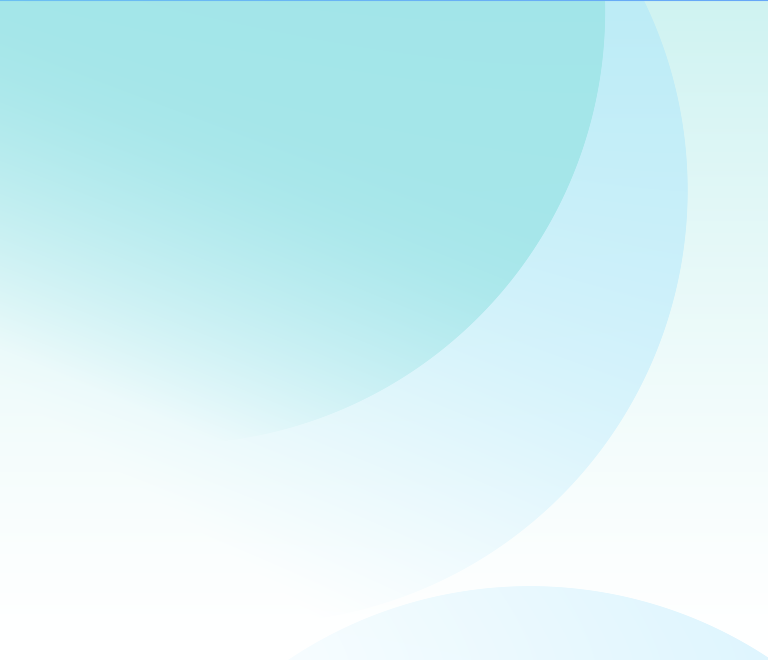
A Shadertoy shader for this background:

```glsl
// Soft overlapping translucent discs in teal and sky blue over a pale mint gradient.

const vec3 MINT  = vec3(0.81, 0.95, 0.945);
const vec3 WHITE = vec3(1.0);
const vec3 SKY   = vec3(0.64, 0.89, 0.99);
const vec3 TEAL  = vec3(0.60, 0.89, 0.895);
const vec3 RULE_LEFT  = vec3(0.42, 0.75, 0.95);
const vec3 RULE_RIGHT = vec3(0.40, 0.65, 0.97);

const float RADIUS = 0.656;       // shared by all discs, in canvas heights
const float RULE_HEIGHT = 0.0016;

// Minimum with a rounded corner of width k
float softMin(float a, float b, float k) {
    float h = max(k - abs(a - b), 0.0) / k;
    return min(a, b) - 0.25 * h * h * k;
}

// Coverage of a disc, smoothed over one pixel
float discMask(vec2 p, vec2 center, float radius, float pixel) {
    float d = length(p - center) - radius;
    return 1.0 - smoothstep(-0.5 * pixel, 0.5 * pixel, d);
}

// Opacity that varies linearly across a disc, limited to [0, peak]
float discFade(vec2 p, vec2 center, float base, vec2 slope, float peak) {
    float t = base + dot((p - center) / RADIUS, slope);
    return max(softMin(t, peak, 0.15), 0.0);
}

// Blend one fading disc over the colour beneath it
vec3 paintDisc(vec3 under, vec3 tint, vec2 p, vec2 center,
               float base, vec2 slope, float peak, float pixel) {
    float alpha = discMask(p, center, RADIUS, pixel)
                * discFade(p, center, base, slope, peak);
    return mix(under, tint, alpha);
}

void mainImage(out vec4 fragColor, in vec2 fragCoord) {
    float pixel = 1.0 / iResolution.y;
    float aspect = iResolution.x * pixel;
    vec2 p = fragCoord * pixel;
    p.x += 0.5 * (1.163636 - aspect);   // keep the layout centred

    // Mint sky fading to white at the foot
    vec3 color = mix(WHITE, MINT, pow(clamp(p.y, 0.0, 1.0), 1.3));

    // Discs, back to front
    color = paintDisc(color, SKY, p, vec2(0.386, 0.712),
                      0.30, vec2(0.25, 0.34), 0.42, pixel);
    color = paintDisc(color, SKY, p, vec2(0.803, -0.544),
                      0.23, vec2(0.25, 0.0), 0.42, pixel);
    color = paintDisc(color, TEAL, p, vec2(0.261, 0.983),
                      1.0, vec2(0.45, 1.05), 0.74, pixel);

    // Thin rule along the top edge
    float rule = clamp((p.y - 1.0 + RULE_HEIGHT) / pixel + 0.5, 0.0, 1.0);
    vec3 ruleColor = mix(RULE_LEFT, RULE_RIGHT, fragCoord.x / iResolution.x);
    color = mix(color, ruleColor, rule);

    fragColor = vec4(color, 1.0);
}
```
